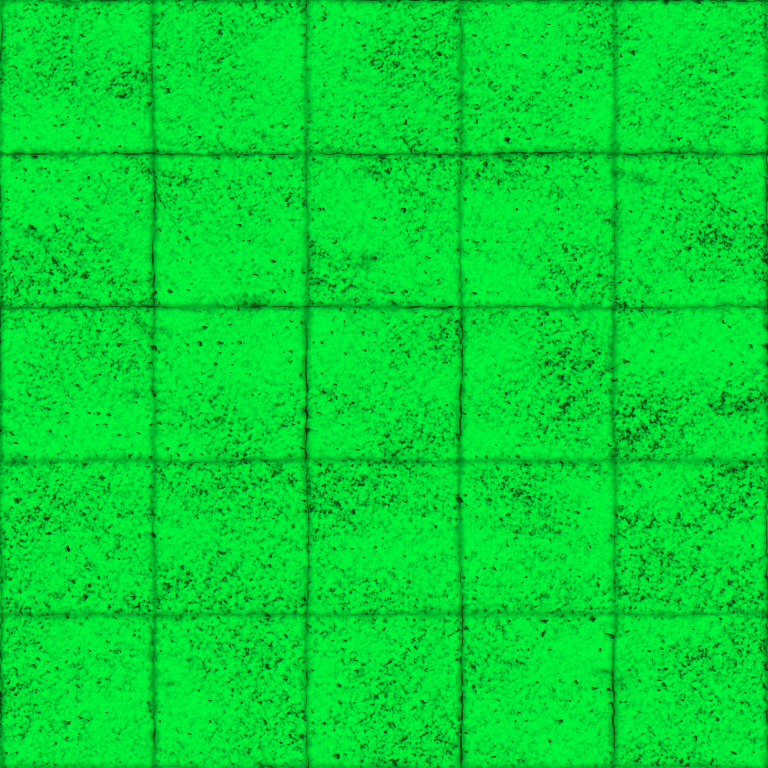
This texture is drawn by a WebGL 1 fragment shader. Its source:

```glsl
precision highp float;

uniform vec2 u_resolution;

const float TILES = 5.0;
const vec3 CREVICE = vec3(0.0, 0.08, 0.01);
const vec3 STONE = vec3(0.0, 0.985, 0.236);

float hash(vec2 p) {
  return fract(sin(dot(p, vec2(127.1, 311.7))) * 43758.5453);
}

float noise(vec2 p) {
  vec2 cell = floor(p);
  vec2 f = fract(p);
  f = f * f * (3.0 - 2.0 * f);
  float low = mix(hash(cell), hash(cell + vec2(1.0, 0.0)), f.x);
  float high = mix(hash(cell + vec2(0.0, 1.0)), hash(cell + vec2(1.0, 1.0)), f.x);
  return mix(low, high, f.y);
}

float fbm(vec2 p) {
  float sum = 0.0;
  float weight = 0.54;
  for (int i = 0; i < 4; i++) {
    sum += weight * noise(p);
    p = p * 2.1 + 17.3;
    weight *= 0.5;
  }
  return sum;
}

vec2 noisePair(vec2 p) {
  return vec2(noise(p), noise(p + 31.7)) - 0.5;
}

// Fine sandy grain, slightly stretched along a diagonal
float grain(vec2 p) {
  vec2 slanted = vec2(p.x + 0.6 * p.y, p.y - 0.6 * p.x);
  return 0.5 * noise(slanted * vec2(34.0, 48.0))
       + 0.5 * noise(slanted * vec2(79.0, 66.0) + 9.1);
}

// One seam: a soft shadow around a thin, broken crack
float seam(float across, float along, float strength, float aa) {
  float line = floor(across + 0.5);
  float dist = abs(across - line);
  float wear = noise(vec2(along * 4.0, line * 7.0 + 2.0));
  float chips = noise(vec2(along * 27.0, line * 5.0 + 8.0));
  float shadow = exp(-pow(dist / mix(0.012, 0.034, chips), 2.0));
  float halfWidth = mix(0.002, 0.009, chips * strength);
  float crack = 1.0 - smoothstep(halfWidth - 0.5 * aa, halfWidth + 0.8 * aa, dist);
  float depth = strength * smoothstep(0.1, 0.6, wear) * mix(0.6, 1.0, chips);
  return max(shadow * mix(0.18, 0.36, strength), crack * mix(0.2, 0.95, depth));
}

// Scattered holes, at most one per cell, each darkest on its upper right
float pits(vec2 p, float density, float radius, float blur) {
  vec2 cell = floor(p);
  vec2 centre = 0.3 + 0.4 * vec2(hash(cell + 3.1), hash(cell + 7.7));
  vec2 offset = fract(p) - centre + 0.22 * noisePair(p * 5.0);
  float size = radius * mix(0.5, 1.2, hash(cell + 12.9));
  float hole = 1.0 - smoothstep(size - blur, size + blur, length(offset * vec2(0.8, 1.2)));
  float lit = smoothstep(-size, size, offset.x + offset.y);
  return step(hash(cell + 21.3), density) * hole * mix(0.1, 0.75, lit);
}

void main() {
  vec2 uv = gl_FragCoord.xy / u_resolution;
  vec2 p = uv * TILES;
  float aa = TILES / min(u_resolution.x, u_resolution.y);

  // Uneven tile edges
  vec2 q = p + 0.02 * noisePair(p * 3.0) + 0.016 * noisePair(p * 27.0);
  vec2 tile = floor(q);
  vec2 tileShift = 40.0 * vec2(hash(tile + 1.3), hash(tile + 5.9));

  // Weathered patches differ on each tile and roughen the grain
  float patches = fbm(q * vec2(1.9, 2.9) + tileShift);
  float rough = smoothstep(0.3, 0.7, patches);
  float tone = 0.2 * (hash(tile + 9.4) - 0.5);
  float sand = grain(p);
  float loss = 0.093 * exp(mix(3.9, 5.0, rough) * (sand - 0.5)
                           + 2.4 * (patches - 0.5) + tone);
  float light = 1.0 - min(loss, 0.7);

  // Small pits in two sizes
  float scale = 15.0;
  float density = 0.22;
  for (int i = 0; i < 2; i++) {
    light *= 1.0 - pits(p * scale + 5.7 * float(i), density, 0.15, 0.8 * aa * scale);
    scale *= 0.6;
    density *= 0.6;
  }

  // Rare blurred stains, broken up by the grain
  light *= 1.0 - 0.9 * sand * pits(p * vec2(1.3, 2.1) + 3.4, 0.2, 0.1, 0.12);

  // Seams vary by segment; the upper rows are cut deeper
  vec2 nearest = floor(q + 0.5);
  float upright = mix(0.35, 0.9, hash(vec2(nearest.x, tile.y) + 2.2));
  float level = mix(0.5, 1.0, hash(vec2(tile.x, nearest.y) + 6.4))
              * mix(0.3, 1.0, smoothstep(0.35, 0.75, uv.y));
  light *= 1.0 - seam(q.x, q.y, upright, aa);
  light *= 1.0 - seam(q.y, q.x + 50.0, level, aa);

  gl_FragColor = vec4(mix(CREVICE, STONE, light), 1.0);
}
```
